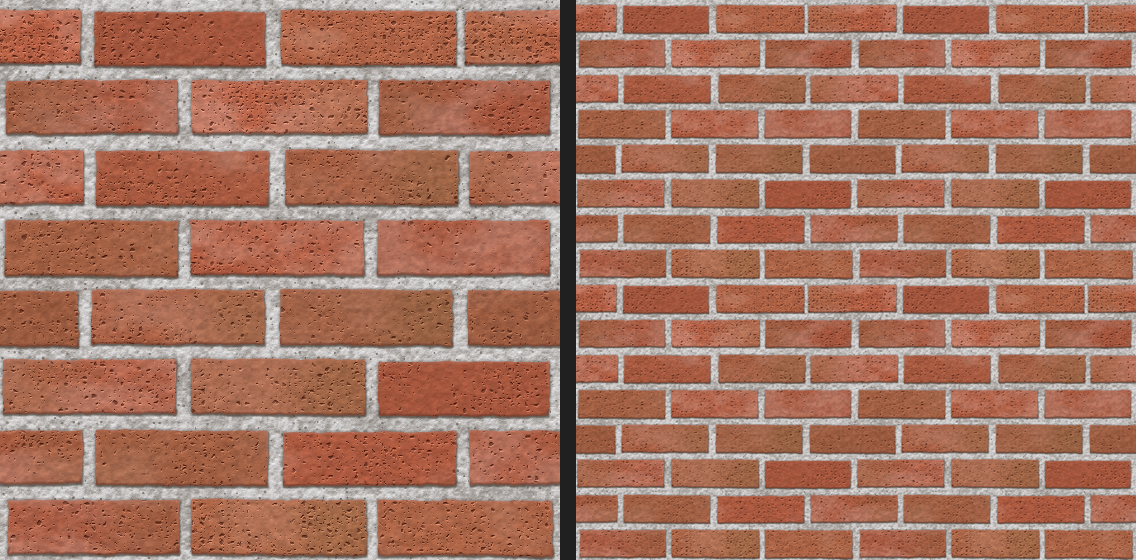
Left: one tile. Right: repeated 2 by 2.
A three.js fragment shader for this texture:

```glsl
varying vec2 vUv;

const vec2 BRICKS = vec2(3.0, 8.0);
const vec2 HALF_BRICK = vec2(0.1545, 0.0487);
const float CORNER = 0.003;
const float ROW_SHIFT = 0.04;
const float BOND_SHIFT = 0.47;
const float EDGE_WEAR = 0.0042;
const float SOFTNESS = 0.0013;
const vec2 LIGHT_STEP = vec2(-0.0006, 0.0019);

const vec3 BRICK_RED = vec3(0.67, 0.35, 0.25);
const vec3 BRICK_PINK = vec3(0.72, 0.46, 0.38);
const vec3 BRICK_BROWN = vec3(0.61, 0.39, 0.27);
const vec3 BRICK_DARK = vec3(0.37, 0.19, 0.14);
const vec3 MORTAR_LIGHT = vec3(0.82, 0.81, 0.81);
const vec3 MORTAR_MID = vec3(0.64, 0.62, 0.60);
const vec3 MORTAR_DARK = vec3(0.38, 0.35, 0.31);

float hash(vec2 p) {
  vec3 q = fract(p.xyx * 0.1031);
  q += dot(q, q.yzx + 33.33);
  return fract((q.x + q.y) * q.z);
}

// Value noise that wraps after n cells
float noise(vec2 uv, vec2 n) {
  vec2 p = uv * n, i = floor(p), f = p - i;
  f = f * f * (3.0 - 2.0 * f);
  vec2 a = mod(i, n), b = mod(i + 1.0, n);
  return mix(mix(hash(a), hash(vec2(b.x, a.y)), f.x),
             mix(hash(vec2(a.x, b.y)), hash(b), f.x), f.y);
}

float fbm(vec2 uv, vec2 n) {
  float sum = 0.0, amp = 0.533;
  for (int i = 0; i < 4; i++) {
    sum += amp * noise(uv, n);
    n *= 2.0;
    amp *= 0.5;
  }
  return sum;
}

// One irregular hole per chosen cell
float pits(vec2 uv, vec2 n, float density) {
  vec2 p = uv * n, id = mod(floor(p), n);
  vec2 centre = 0.5 + 0.4 * (vec2(hash(id + 3.0), hash(id + 71.0)) - 0.5);
  float radius = 0.14 + 0.2 * hash(id + 39.0);
  float chosen = hash(id + 17.0);
  float hole = 1.0 - smoothstep(radius * 0.4, radius, length(fract(p) - centre));
  return hole * smoothstep(chosen - 0.05, chosen + 0.05, density);
}

float holes(vec2 uv, float density) {
  vec2 warp = vec2(noise(uv, vec2(150.0)), noise(uv + 0.37, vec2(150.0))) - 0.5;
  uv += 0.006 * warp;
  return max(pits(uv, vec2(62.0, 84.0), density),
             0.7 * pits(uv + 0.13, vec2(118.0, 146.0), density * 1.3));
}

float clayHeight(vec2 uv, float density) {
  return 0.75 * fbm(uv, vec2(64.0, 80.0)) - 0.45 * holes(uv, density);
}

float roundBox(vec2 p, vec2 halfSize) {
  vec2 q = abs(p) - halfSize + CORNER;
  return length(max(q, 0.0)) + min(max(q.x, q.y), 0.0) - CORNER;
}

void main() {
  // Running bond with uneven rows
  vec2 grid = vUv * BRICKS;
  grid.y += ROW_SHIFT;
  float row = mod(floor(grid.y), BRICKS.y);
  grid.x -= BOND_SHIFT * mod(row, 2.0) + 0.04 * (hash(vec2(row, 5.0)) - 0.5);
  vec2 id = mod(floor(grid), BRICKS);
  vec4 rnd = vec4(hash(id + 11.3), hash(id + 27.1), hash(id + 43.7), hash(id + 64.9));

  // Brick outline: placement, tilt and worn edges
  vec2 local = (fract(grid) - 0.5) / BRICKS;
  vec2 p = local - (rnd.xy - 0.5) * vec2(0.007, 0.004);
  p.y += p.x * (rnd.z - 0.5) * 0.016;
  vec2 size = HALF_BRICK + (rnd.wz - 0.5) * vec2(0.006, 0.002);
  float wear = noise(vUv, vec2(26.0)) * 0.6 + fbm(vUv, vec2(84.0)) - 0.8;
  float edge = roundBox(p, size) + EDGE_WEAR * wear;
  float brickMask = 1.0 - smoothstep(-SOFTNESS, SOFTNESS, edge);

  // Clay: tone patches, browned ends, pits and relief
  float patches = fbm(vUv + 0.21, vec2(9.0, 14.0));
  float density = clamp(0.1 + 0.35 * rnd.w + 1.1 * (patches - 0.5), 0.03, 0.7);
  float side = rnd.x > 0.5 ? 1.0 : -1.0;
  float browned = smoothstep(-0.04, 0.12, p.x * side + 0.12 * (patches - 0.5));
  vec3 clay = mix(BRICK_RED, BRICK_PINK, smoothstep(0.35, 0.75, 1.0 - patches + 0.4 * (rnd.y - 0.5)));
  clay = mix(clay, BRICK_BROWN, 0.6 * smoothstep(0.5, 0.9, rnd.z) + 0.5 * browned * step(0.6, rnd.y));
  clay *= 0.95 + 0.13 * rnd.w;
  float relief = clayHeight(vUv, density) - clayHeight(vUv + LIGHT_STEP, density);
  clay *= 0.99 + 0.24 * (fbm(vUv, vec2(130.0)) - 0.5);
  clay = mix(clay, BRICK_DARK, 0.68 * holes(vUv, density));
  clay += vec3(0.42, 0.36, 0.32) * relief;
  float rim = smoothstep(-0.006, -0.001, edge);
  clay = mix(clay, BRICK_PINK * 1.04, 0.4 * rim * smoothstep(-0.02, 0.04, p.y));
  clay = mix(clay, BRICK_DARK, 0.55 * rim * smoothstep(0.03, 0.046, -p.y));

  // Mortar: sandy grain, stains and shadow under each brick
  float sand = fbm(vUv + 0.43, vec2(120.0));
  float stain = fbm(vUv + 0.67, vec2(12.0, 18.0));
  vec3 mortar = mix(MORTAR_MID, MORTAR_LIGHT, smoothstep(0.25, 0.68, 0.6 * sand + 0.4 * stain));
  mortar += 0.45 * (sand - fbm(vUv + 0.43 + LIGHT_STEP, vec2(120.0)));
  mortar = mix(mortar, MORTAR_DARK, 0.7 * pits(vUv, vec2(96.0), 0.13));
  float shadow = roundBox(p + vec2(-0.001, 0.0035), size) + EDGE_WEAR * wear;
  mortar = mix(mortar, MORTAR_DARK, 0.75 * (1.0 - smoothstep(-0.002, 0.003, shadow)));
  mortar *= 1.0 - 0.18 * (1.0 - smoothstep(0.0, 0.006, edge));

  gl_FragColor = vec4(clamp(mix(mortar, clay, brickMask), 0.0, 1.0), 1.0);
}
```
